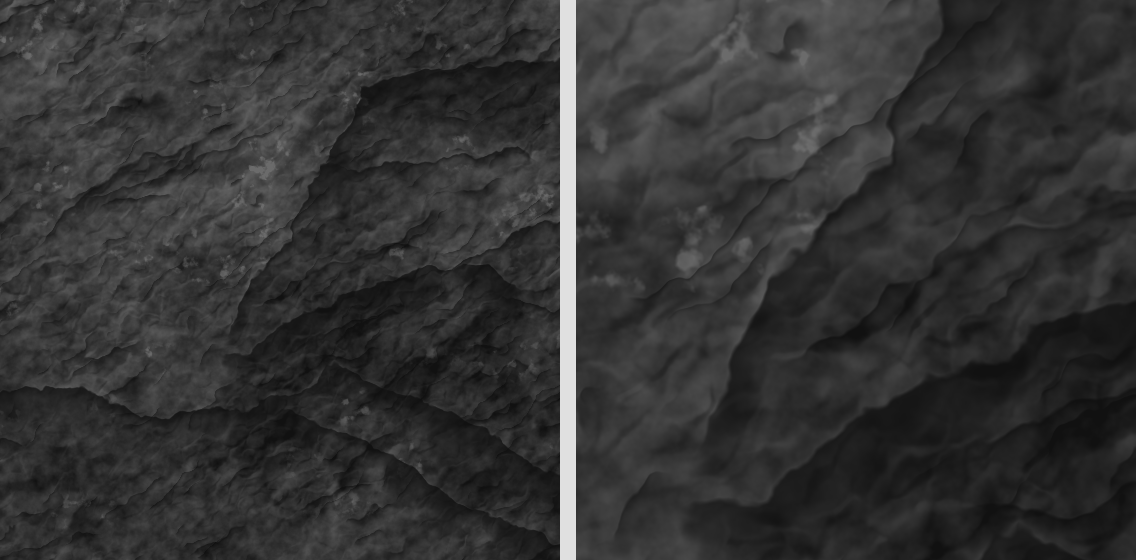
Left: the whole. Right: its middle third, enlarged.
This texture is drawn by a Shadertoy shader. Its source:

```glsl
// Dark, weathered rock face: chipped facets lit from the upper left, split by
// slanting ledges that drop soft shadows. Smooth cellular noise gives the relief,
// sawtooth strata the sparse cracks, and bent lines the large ledges.

const vec2 TO_LIGHT = vec2(-0.50, 0.86);
const float ROCK_TONE = 0.250;
const float DEEPEST_TONE = 0.078;

vec2 hash2(vec2 cell) {
    vec3 q = fract(cell.xyx * vec3(0.1031, 0.1030, 0.0973));
    q += dot(q, q.yzx + 33.33);
    return fract((q.xx + q.yz) * q.zy);
}

float noise(vec2 p) {
    vec2 i = floor(p), f = fract(p);
    f = f * f * (3.0 - 2.0 * f);
    float low = mix(hash2(i).x, hash2(i + vec2(1, 0)).x, f.x);
    float high = mix(hash2(i + vec2(0, 1)).x, hash2(i + vec2(1, 1)).x, f.x);
    return mix(low, high, f.y);
}

float fbm(vec2 p) {
    float sum = 0.0, gain = 0.533;
    for (int i = 0; i < 4; i++) {
        sum += gain * noise(p);
        p = mat2(1.6, 1.2, -1.2, 1.6) * p + 7.3;
        gain *= 0.5;
    }
    return sum;
}

// Cellular noise whose cells are tilted planes with softened borders
float facets(vec2 p) {
    vec2 home = floor(p);
    float sum = 0.0, total = 0.0001;
    for (int y = -1; y <= 1; y++)
    for (int x = -1; x <= 1; x++) {
        vec2 cell = home + vec2(x, y);
        vec2 offset = p - cell - hash2(cell);
        vec2 tilt = hash2(cell + 41.0) - 0.5;
        float weight = exp(-18.0 * dot(offset, offset));
        sum += weight * (hash2(cell + 17.0).x + dot(offset, tilt));
        total += weight;
    }
    return sum / total;
}

// Turn into the slanting grain of the rock and stretch along it
vec2 alongGrain(vec2 p, float angle, float stretch) {
    float c = cos(angle), s = sin(angle);
    return vec2((c * p.x + s * p.y) / stretch, c * p.y - s * p.x);
}

float rockHeight(vec2 p) {
    vec2 q = alongGrain(p, 0.62, 1.5);
    float sum = 0.0, scale = 8.0;
    for (int i = 0; i < 4; i++) {
        sum += facets(q * scale + float(i) * 9.7) * 7.0 / scale;
        scale *= 1.9;
    }
    return sum + 0.55 * fbm(p * 20.0);
}

// One-sided cracks: the falling edge of a warped sawtooth, broken up by a mask
float cracks(vec2 p, float angle, float count, float seed) {
    vec2 q = alongGrain(p, angle, 1.0);
    float phase = q.y * count + 1.7 * fbm(p * count * 0.5 + seed);
    float s = 1.0 - fract(phase);
    float mask = smoothstep(0.57, 0.78, noise(q * vec2(0.7, 1.2) * count + seed));
    return mask * smoothstep(0.0, 0.06, s) * exp(-s * 4.5);
}

// Bent line through a peak: x = shadow, y = wide gloom below, z = bright lip
vec3 ledge(vec2 p, vec2 peak, float slopeLeft, float slopeRight, vec2 span, float depth) {
    float side = p.x - peak.x;
    float slope = side < 0.0 ? slopeLeft : slopeRight;
    float lean = mix(slopeLeft, slopeRight, smoothstep(-0.04, 0.04, side));
    float d = (peak.y - slope * abs(side) - p.y) / sqrt(1.0 + lean * lean);
    float ends = smoothstep(span.x, span.x + 0.03, p.x)
               * (1.0 - smoothstep(span.y - 0.05, span.y, p.x));
    float below = smoothstep(-0.001, 0.003, d);
    float reach = depth * (0.2 + 1.7 * noise(p * 15.0));
    float core = exp(-max(d, 0.0) / 0.007);
    float shadow = below * max(core, 0.9 * exp(-pow(max(d, 0.0) / reach, 1.4)));
    float gloom = below * exp(-max(d, 0.0) / (depth * 3.0));
    float lip = (1.0 - below) * exp(min(d, 0.0) / 0.007);
    return ends * vec3(shadow, gloom, lip);
}

void mainImage(out vec4 fragColor, in vec2 fragCoord) {
    vec2 p = fragCoord / iResolution.y;

    // Ragged coordinates for the ledges and cracks
    vec2 wander = vec2(fbm(p * 7.0), fbm(p * 7.0 + 31.0)) - 0.5;
    vec2 chips = vec2(fbm(p * 27.0 + 5.0), fbm(p * 27.0 + 63.0)) - 0.5;
    vec2 r = p + 0.075 * wander + 0.032 * chips;
    vec2 chipped = p + 0.022 * chips;

    vec3 l = ledge(r, vec2(0.00, 0.300), 0.0, 0.07, vec2(-0.1, 0.49), 0.030);
    l = max(l, ledge(r, vec2(0.60, 0.345), 0.50, 0.41, vec2(0.42, 1.2), 0.038));
    l = max(l, ledge(r, vec2(0.75, 0.535), 0.50, 0.25, vec2(0.39, 0.96), 0.050));
    l = max(l, ledge(r, vec2(1.02, 0.625), 0.50, 0.0, vec2(0.77, 1.2), 0.024));
    l = max(l, ledge(r, vec2(0.66, 0.850), 2.30, -0.12, vec2(0.58, 1.2), 0.036));
    l = max(l, ledge(r, vec2(0.90, 0.750), 0.20, 0.60, vec2(0.55, 0.95), 0.014));
    l = max(l, ledge(r, vec2(0.58, 0.690), 1.50, 0.0, vec2(0.39, 0.66), 0.032));
    l = max(l, ledge(r, vec2(0.50, 0.270), 0.20, 0.47, vec2(0.47, 1.2), 0.034));
    l = max(l, 0.7 * ledge(r, vec2(0.45, 0.745), 0.33, 0.3, vec2(0.14, 0.48), 0.012));

    // Relief lit from one side, with soft limits and smoother patches
    float relief = rockHeight(chipped) - rockHeight(chipped + TO_LIGHT * 0.004);
    relief /= 1.0 + 5.0 * abs(relief);
    relief *= mix(0.55, 1.15, smoothstep(0.25, 0.65, noise(p * 6.0 + 77.0)));

    // Mottling, fine grain and the darker lower rock
    float tone = ROCK_TONE + 0.66 * relief;
    tone += 0.19 * (fbm(p * 6.0 + 3.0) - 0.5) + 0.17 * (fbm(p * 62.0) - 0.5);
    tone -= 0.035 * (1.0 - smoothstep(0.22, 0.50, r.y - 0.12 * r.x));

    // Sparse cracks of three sizes, then ledge shadows and their pale lips
    tone *= 1.0 - 0.65 * cracks(chipped, 0.55, 9.0, 2.0);
    tone *= 1.0 - 0.60 * cracks(chipped, 0.35, 18.0, 13.0);
    tone *= 1.0 - 0.50 * cracks(chipped, 0.70, 30.0, 29.0);
    tone *= 1.0 - 0.18 * l.y;
    tone = mix(tone, DEEPEST_TONE + 0.2 * relief, 0.88 * l.x);
    tone += 0.025 * l.z * (1.0 - l.x);

    // Sparse pale mineral flecks
    float fleck = smoothstep(0.58, 0.78, fbm(p * 60.0 + 19.0));
    tone += 0.15 * fleck * smoothstep(0.62, 0.88, noise(p * 11.0 + 50.0)) * (1.0 - l.x);

    fragColor = vec4(vec3(clamp(tone, 0.065, 0.42)), 1.0);
}
```
